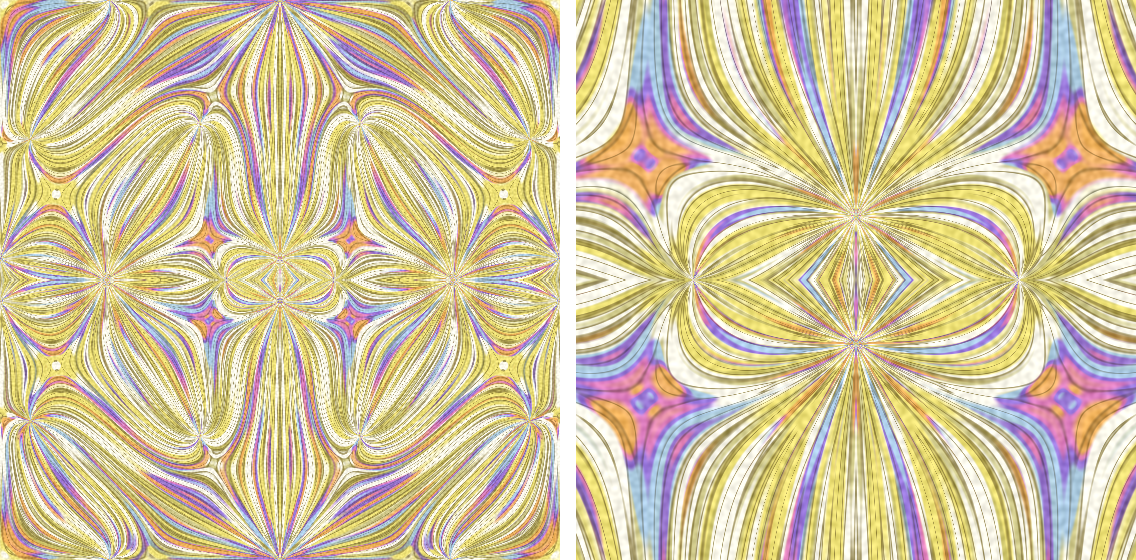
Left, the full canvas; right, a detail of the centre.
A WebGL 2 fragment shader for this pattern:

```glsl
#version 300 es
precision highp float;
// Mirrored ornament of pencil strands that flow between star-shaped poles.

uniform vec2 u_resolution;
out vec4 outColor;

const float PI = 3.14159265;
const float STRAND_LEVEL = 5.6;   // log2 of strands per turn at REFERENCE_FLOW
const float REFERENCE_FLOW = 1.8; // turns per canvas width
const float LEVEL_SLOPE = 0.5;    // how far strands merge where the flow is dense
const vec2 LEVEL_RANGE = vec2(4.0, 6.4);
const float STRETCH = 0.07;       // variation along a strand
const float LINE_WIDTH = 0.17;
const float LINE_STRENGTH = 0.72;
const float ACCENT_CUT = 0.11;
const float GRAIN = 0.10;

const vec3 CREAM = vec3(0.99, 0.98, 0.93);
const vec3 YELLOW = vec3(0.94, 0.89, 0.47);
const vec3 OLIVE = vec3(0.74, 0.71, 0.38);
const vec3 INK = vec3(0.50, 0.44, 0.20);
const vec3 BLUE = vec3(0.64, 0.79, 0.93);
const vec3 VIOLET = vec3(0.53, 0.38, 0.86);
const vec3 MAGENTA = vec3(0.86, 0.42, 0.74);
const vec3 ORANGE = vec3(0.94, 0.66, 0.33);

// Poles in the folded quarter: x, y, charge, 1 if the pole has no image below the axis.
const int POLE_COUNT = 8;
const vec4 POLES[POLE_COUNT] = vec4[](
    vec4(0.0, 0.038, 3.0, 1.0), vec4(0.5, 0.038, -2.0, 1.0),
    vec4(0.097, 0.0, -1.0, 0.0), vec4(0.31, 0.0, 3.0, 0.0),
    vec4(0.143, 0.278, -2.0, 0.0), vec4(0.445, 0.252, 2.0, 0.0),
    vec4(0.0, 0.5, -1.0, 0.0), vec4(0.305, 0.5, -1.0, 0.0));

float hash(vec3 c) {
    c = fract(c * vec3(0.1031, 0.1030, 0.0973));
    c += dot(c, c.yzx + 33.33);
    return fract((c.x + c.y) * c.z);
}

float corner(vec2 cell, vec2 offset, float period, float seed) {
    float angle = 2.0 * PI * hash(vec3(mod(cell.x, period), cell.y + 50.0, seed));
    return dot(vec2(cos(angle), sin(angle)), offset);
}

// Gradient noise that wraps along x.
float gradientNoise(vec2 p, float period, float seed) {
    vec2 i = floor(p), f = p - i;
    vec2 w = f * f * f * (f * (f * 6.0 - 15.0) + 10.0);
    vec2 e = vec2(1.0, 0.0);
    float low = mix(corner(i, f, period, seed), corner(i + e, f - e, period, seed), w.x);
    float high = mix(corner(i + e.yx, f - e.yx, period, seed),
                     corner(i + 1.0, f - 1.0, period, seed), w.x);
    return 1.4 * mix(low, high, w.y);
}

// Noise drawn out along the flow; each strand count owns a seed, so levels join seamlessly.
float strands(vec2 flow, float level, float seed) {
    float whole = floor(level), part = smoothstep(0.0, 1.0, level - whole);
    float cells = exp2(whole);
    vec2 p = vec2(flow.x * cells, flow.y * STRETCH + 0.37 * seed);
    float coarse = gradientNoise(p, cells, seed + whole);
    p.x *= 2.0;
    float fine = gradientNoise(p, 2.0 * cells, seed + whole + 1.0);
    return mix(coarse, fine, part) / sqrt(1.0 - 2.0 * part * (1.0 - part));
}

// Returns stream turn, potential and flow density of all poles and their images.
vec3 poleFlow(vec2 p) {
    float stream = 0.0, potential = 0.0;
    vec2 field = vec2(0.0);
    for (int i = 0; i < POLE_COUNT; i++) {
        vec4 pole = POLES[i];
        for (int k = 0; k < 8; k++) {
            bool below = (k & 2) != 0;
            if (below && pole.w > 0.5) continue;
            float side = (k & 1) != 0 ? -1.0 : 1.0;
            float row = below ? -pole.y : pole.y;
            if ((k & 4) != 0) row = 1.0 - row;
            vec2 d = PI * (p - vec2(side * pole.x, row)) + 1e-5;
            float s = sin(d.x), c = cos(d.x), sh = sinh(d.y), ch = cosh(d.y);
            float size = s * s + sh * sh + 1e-7;
            stream += pole.z * atan(c * sh, s * ch);
            potential += pole.z * 0.5 * log(size);
            field += pole.z * vec2(s * c, sh * ch) / size;
        }
    }
    return vec3(fract(stream / (2.0 * PI)), potential, 0.5 * length(field) + 0.02);
}

void main() {
    vec2 uv = gl_FragCoord.xy / u_resolution;
    vec2 centered = uv - 0.5;
    vec3 pole = poleFlow(abs(centered));
    vec2 flow = pole.xy;
    float level = STRAND_LEVEL - LEVEL_SLOPE * log2(pole.z / REFERENCE_FLOW);
    level = clamp(level, LEVEL_RANGE.x, LEVEL_RANGE.y);
    float footprint = pole.z * exp2(level) / min(u_resolution.x, u_resolution.y);
    float detail = 1.0 - smoothstep(0.3, 0.9, footprint);

    // Yellow, cream and olive bands
    float band = strands(flow, level - 0.8, 3.0);
    float shade = strands(flow, level, 23.0);
    vec3 color = mix(YELLOW, CREAM, smoothstep(-0.20, 0.14, band));
    color = mix(color, OLIVE, 0.7 * smoothstep(0.10, 0.36, shade) * mix(0.5, 1.0, detail));

    // Coloured bands, gathered in drifting patches
    vec2 place = vec2(abs(centered.x), centered.y);
    float drift = gradientNoise(place * 6.0 + 9.0, 64.0, 41.0);
    float accent = strands(flow, level - 1.2, 53.0) + 0.3 * drift;
    float hue = strands(flow, level - 0.6, 67.0) + 0.2 * drift;
    vec3 tint = mix(ORANGE, MAGENTA, smoothstep(-0.24, -0.08, hue));
    tint = mix(tint, VIOLET, smoothstep(-0.08, 0.04, hue));
    tint = mix(tint, BLUE, smoothstep(0.10, 0.24, hue));
    color = mix(color, tint, 0.85 * smoothstep(ACCENT_CUT, ACCENT_CUT + 0.18, accent));

    // Pencil lines of uneven weight, then paper grain
    float ridge = abs(strands(flow, level + 0.4, 89.0));
    float weight = 0.7 + 0.9 * smoothstep(-0.2, 0.3, shade);
    float soft = LINE_WIDTH * weight + 0.15 * footprint;
    float line = (1.0 - smoothstep(0.0, soft, ridge)) * mix(0.35, 1.0, detail);
    vec3 ink = mix(INK, tint * 0.7, 0.7 * smoothstep(0.0, 0.22, accent));
    color = mix(color, ink, LINE_STRENGTH * line);
    color += GRAIN * gradientNoise(uv * 230.0, 512.0, 113.0);
    outColor = vec4(clamp(color, 0.0, 1.0), 1.0);
}
```
